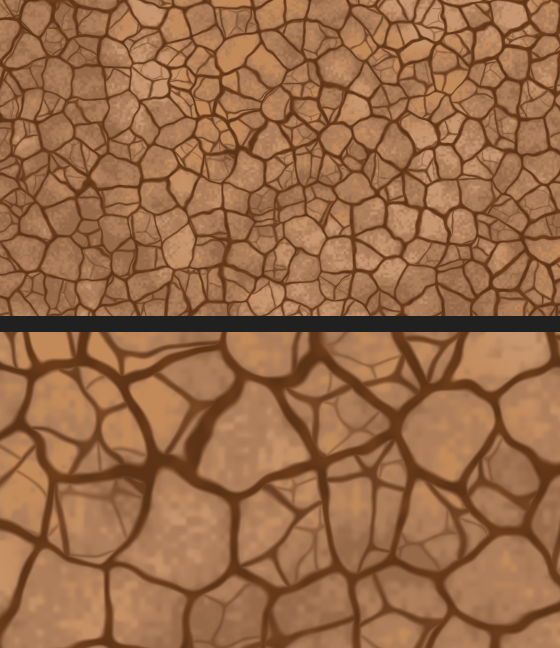
Top, the full canvas; bottom, a detail of the centre.
This texture is drawn by a Shadertoy shader. Its source:

```glsl
// Sun-baked earth broken into small plates by a web of brown cracks.
// Nested, warped Voronoi levels split each plate into finer ones with thinner
// cracks; layered noise stains and grains the clay. Units: canvas heights.

const vec3 DULL_CLAY  = vec3(0.59, 0.41, 0.28);
const vec3 BASE_CLAY  = vec3(0.68, 0.49, 0.35);
const vec3 OCHRE_CLAY = vec3(0.76, 0.54, 0.35);
const vec3 PALE_CLAY  = vec3(0.78, 0.59, 0.44);
const vec3 DEEP_CRACK = vec3(0.38, 0.21, 0.09);

// Per level: cells per height, crack half width, share of plates split, darkness
const int LEVELS = 3;
const vec4 CRACKS[LEVELS] = vec4[LEVELS](
    vec4(10.5, 0.0044, 1.00, 1.00),
    vec4( 9.0, 0.0029, 0.62, 0.85),
    vec4(15.0, 0.0014, 0.35, 0.50));

const float JITTER       = 0.86;   // irregularity of the plates
const float CORNER_ROUND = 0.08;   // widening of crack junctions, in cells
const float EDGE_SOFT    = 0.0022; // blur of the crack walls
const float BEND         = 0.030;  // slow bending of the cracks
const float JAG          = 0.010;  // fine raggedness of the cracks
const float BEVEL_WIDTH  = 0.006;  // darkened rim along each plate

vec2 hash22(vec2 p) {
    vec3 q = fract(p.xyx * vec3(0.1031, 0.1030, 0.0973));
    q += dot(q, q.yzx + 33.33);
    return fract((q.xx + q.yz) * q.zy);
}

float noise(vec2 p) {
    vec2 i = floor(p), f = fract(p);
    f = f * f * (3.0 - 2.0 * f);
    return mix(mix(hash22(i).x, hash22(i + vec2(1, 0)).x, f.x),
               mix(hash22(i + vec2(0, 1)).x, hash22(i + vec2(1, 1)).x, f.x), f.y);
}

vec2 noise2(vec2 p) {
    return vec2(noise(p), noise(p + 51.7)) - 0.5;
}

float fbm(vec2 p) {
    float sum = 0.0, amp = 0.5;
    for (int i = 0; i < 4; i++) {
        sum += amp * noise(p);
        p = mat2(1.6, 1.2, -1.2, 1.6) * p + 7.3;
        amp *= 0.5;
    }
    return sum / 0.9375;
}

float smoothMin(float a, float b, float k) {
    float h = max(k - abs(a - b), 0.0) / k;
    return min(a, b) - h * h * k * 0.25;
}

vec2 toSeed(vec2 cell, vec2 offset, vec2 f) {
    return offset + 0.5 + JITTER * (hash22(cell + offset) - 0.5) - f;
}

// Distance to the nearest cell border (x) and the id of the cell (yz)
vec3 voronoi(vec2 p) {
    vec2 cell = floor(p), f = fract(p), home = vec2(0), nearest = vec2(0);
    float best = 8.0, border = 8.0;
    for (int y = -1; y <= 1; y++)
    for (int x = -1; x <= 1; x++) {
        vec2 offset = vec2(x, y), r = toSeed(cell, offset, f);
        if (dot(r, r) < best) { best = dot(r, r); nearest = r; home = offset; }
    }
    for (int y = -2; y <= 2; y++)
    for (int x = -2; x <= 2; x++) {
        vec2 r = toSeed(cell, home + vec2(x, y), f), gap = r - nearest;
        if (dot(gap, gap) > 1e-5)
            border = smoothMin(border, dot(0.5 * (nearest + r), normalize(gap)), CORNER_ROUND);
    }
    return vec3(max(border, 0.0), cell + home);
}

void mainImage(out vec4 fragColor, in vec2 fragCoord) {
    vec2 uv = fragCoord / iResolution.xy;
    vec2 p = fragCoord / iResolution.y + 3.0;
    float soft = EDGE_SOFT + 0.4 / iResolution.y;

    // Cracks: every level subdivides the plates of the one before
    vec2 bent = p + BEND * noise2(p * 9.0) + JAG * noise2(p * 38.0);
    vec2 plate = vec2(0);
    float crack = 0.0, rim = 0.0;
    for (int i = 0; i < LEVELS; i++) {
        vec4 level = CRACKS[i];
        if (hash22(plate + 5.0).y > level.z) continue;
        vec3 v = voronoi(bent * level.x + 40.0 * hash22(plate));
        float d = v.x / level.x;
        float w = level.y * mix(0.5, 1.5, noise(p * 7.0 + 13.0 * float(i)));
        crack = max(crack, level.w * (1.0 - smoothstep(w - soft, w + soft, d)));
        rim = max(rim, level.w * exp(-max(d - w, 0.0) / BEVEL_WIDTH));
        plate = v.yz + 19.0 * float(i);
    }

    // Clay tone: stains, plate differences, grain, and a brighter upper middle
    float tone = 0.52 + 0.85 * (fbm(p * 14.0) - 0.5) + 0.55 * (fbm(p * 2.5) - 0.5)
               + 0.22 * (hash22(plate + 9.0).x - 0.5) + 0.30 * (noise(p * 120.0) - 0.5);
    tone += 0.10 - 0.35 * dot(uv - vec2(0.5, 0.65), uv - vec2(0.5, 0.65)) - 0.22 * rim;

    float ochre = smoothstep(0.40, 0.60, fbm(p * 3.2 + 21.0) + 0.12 * (uv.y - 0.5));
    vec3 bright = mix(PALE_CLAY, OCHRE_CLAY, ochre);
    vec3 color = mix(DULL_CLAY, BASE_CLAY, smoothstep(0.15, 0.48, tone));
    color = mix(color, bright, smoothstep(0.48, 0.74, tone));

    // Crack floor with slight uneven depth
    vec3 floorColor = DEEP_CRACK * mix(0.92, 1.16, noise(p * 60.0));
    fragColor = vec4(mix(color, floorColor, crack), 1.0);
}
```
